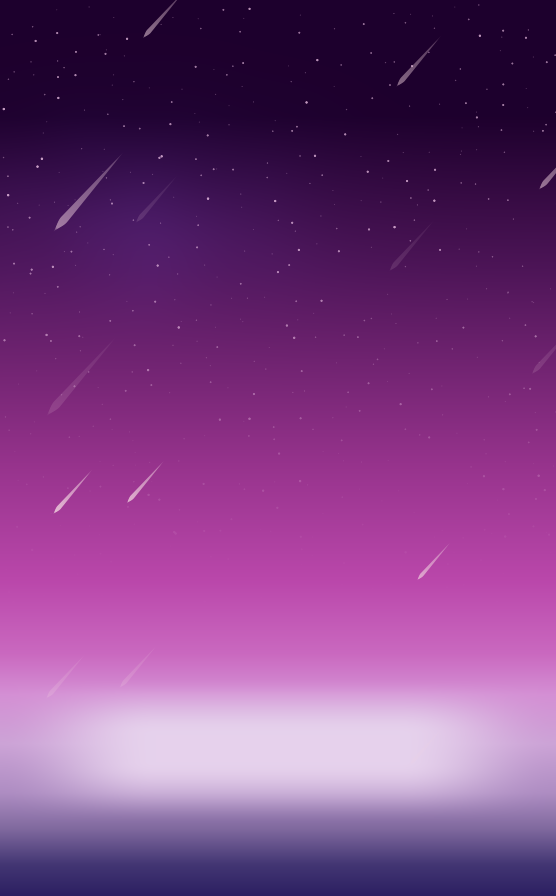
Write a Shadertoy shader that draws this background.

```glsl
const int STOP_COUNT = 11;
// Sky colours from the ground up: rgb, height
const vec4 SKY_STOPS[STOP_COUNT] = vec4[](
    vec4(0.17, 0.12, 0.38, 0.0),
    vec4(0.26, 0.21, 0.45, 0.035),
    vec4(0.50, 0.41, 0.62, 0.075),
    vec4(0.68, 0.55, 0.76, 0.115),
    vec4(0.80, 0.64, 0.84, 0.17),
    vec4(0.83, 0.56, 0.83, 0.225),
    vec4(0.79, 0.41, 0.75, 0.27),
    vec4(0.73, 0.28, 0.67, 0.35),
    vec4(0.59, 0.20, 0.55, 0.48),
    vec4(0.30, 0.08, 0.34, 0.70),
    vec4(0.115, 0.0, 0.175, 0.87));

const int METEOR_COUNT = 7;
// Meteors: head position, length, opacity
const vec4 METEORS[METEOR_COUNT] = vec4[](
    vec4(0.061, 0.743, 0.118, 0.55),
    vec4(0.160, 0.958, 0.070, 0.55),
    vec4(0.443, 0.904, 0.076, 0.50),
    vec4(0.602, 0.789, 0.076, 0.55),
    vec4(0.060, 0.427, 0.066, 0.85),
    vec4(0.142, 0.439, 0.063, 0.80),
    vec4(0.466, 0.353, 0.056, 0.70));
const vec2 METEOR_SLOPE = vec2(0.66, 0.75);
const vec2 ECHO_OFFSET = vec2(-0.008, -0.206);
const float ECHO_OPACITY = 0.27;
const float METEOR_WIDTH = 0.043;
const vec3 METEOR_COLOR = vec3(0.94, 0.82, 0.87);

const vec3 GLOW_COLOR = vec3(0.90, 0.82, 0.925);
const vec3 HAZE_COLOR = vec3(0.05, 0.05, 0.11);
const vec2 HAZE_CENTER = vec2(0.24, 0.76);
const vec3 STAR_COLOR = vec3(0.93, 0.76, 0.90);
const float STAR_DENSITY = 0.55;

vec2 hash2(vec2 cell) {
    vec3 q = fract(cell.xyx * vec3(0.1031, 0.1030, 0.0973));
    q += dot(q, q.yzx + 33.33);
    return fract((q.xx + q.yz) * q.zy);
}

float gradientNoise(vec2 p) {
    vec2 i = floor(p), f = fract(p);
    vec2 u = f * f * f * (f * (f * 6.0 - 15.0) + 10.0);
    vec4 corner;
    for (int k = 0; k < 4; k++) {
        vec2 o = vec2(k & 1, k >> 1);
        corner[k] = dot(hash2(i + o) * 2.0 - 1.0, f - o);
    }
    return mix(mix(corner.x, corner.y, u.x), mix(corner.z, corner.w, u.x), u.y);
}

vec3 skyGradient(float height) {
    vec3 color = SKY_STOPS[0].rgb;
    for (int i = 1; i < STOP_COUNT; i++) {
        float t = (height - SKY_STOPS[i - 1].w) / (SKY_STOPS[i].w - SKY_STOPS[i - 1].w);
        color = mix(color, SKY_STOPS[i].rgb, clamp(t, 0.0, 1.0));
    }
    return color;
}

// One star at most in each grid cell
float starLayer(vec2 p, float cells, float seed, float pixel) {
    vec2 cell = floor(p * cells) + seed;
    vec2 center = 0.15 + 0.7 * hash2(cell);
    vec2 traits = hash2(cell + 71.7);
    float dist = length(fract(p * cells) - center) / cells;
    float radius = mix(0.0006, 0.0014, traits.y * traits.y);
    float disc = 1.0 - smoothstep(radius - 0.5 * pixel, radius + 0.5 * pixel, dist);
    return disc * step(traits.x, STAR_DENSITY) * mix(0.2, 0.8, traits.y * traits.y);
}

// Streak with a rounded head and a tapering, fading tail
float meteor(vec2 offset, float size, float pixel) {
    vec2 dir = normalize(METEOR_SLOPE);
    float along = dot(offset, dir) / size;
    float across = abs(dot(offset, vec2(-dir.y, dir.x)));
    float t = clamp(along, 0.0, 1.0);
    float halfWidth = METEOR_WIDTH * size * (1.0 - t) * smoothstep(-0.03, 0.14, t);
    float body = 1.0 - smoothstep(halfWidth - 0.6 * pixel, halfWidth + 0.6 * pixel, across);
    float ends = smoothstep(-0.02, 0.04, along) * (1.0 - smoothstep(0.85, 1.0, along));
    return body * ends * mix(1.0, 0.45, t);
}

void mainImage(out vec4 fragColor, in vec2 fragCoord) {
    vec2 uv = fragCoord / iResolution.xy;
    vec2 p = fragCoord / iResolution.y;
    float pixel = 1.0 / iResolution.y;
    vec3 color = skyGradient(uv.y);

    // Violet haze on the left
    vec2 hazeOffset = (uv - HAZE_CENTER) / vec2(0.30, 0.10);
    float haze = exp(-dot(hazeOffset, hazeOffset));
    color += HAZE_COLOR * haze * (0.8 + 0.4 * gradientNoise(p * 9.0));

    // Pale band above the horizon
    float glow = smoothstep(0.08, 0.15, uv.y) * (1.0 - smoothstep(0.18, 0.245, uv.y));
    glow *= 1.0 - smoothstep(0.22, 0.50, abs(uv.x - 0.5));
    color = mix(color, GLOW_COLOR, glow);

    // Stars thin out towards the ground
    float stars = starLayer(p, 38.0, 0.0, pixel) + starLayer(p + 0.013, 27.0, 140.0, pixel);
    color = mix(color, STAR_COLOR, min(stars, 1.0) * smoothstep(0.30, 0.78, uv.y));

    // Meteors and their faint echoes
    for (int i = 0; i < METEOR_COUNT; i++) {
        vec4 m = METEORS[i];
        float streak = meteor(p - m.xy, m.z, pixel);
        float echo = meteor(p - m.xy - ECHO_OFFSET, m.z, pixel) * ECHO_OPACITY;
        color = mix(color, METEOR_COLOR, max(streak, echo) * m.w);
    }
    fragColor = vec4(color, 1.0);
}
```
